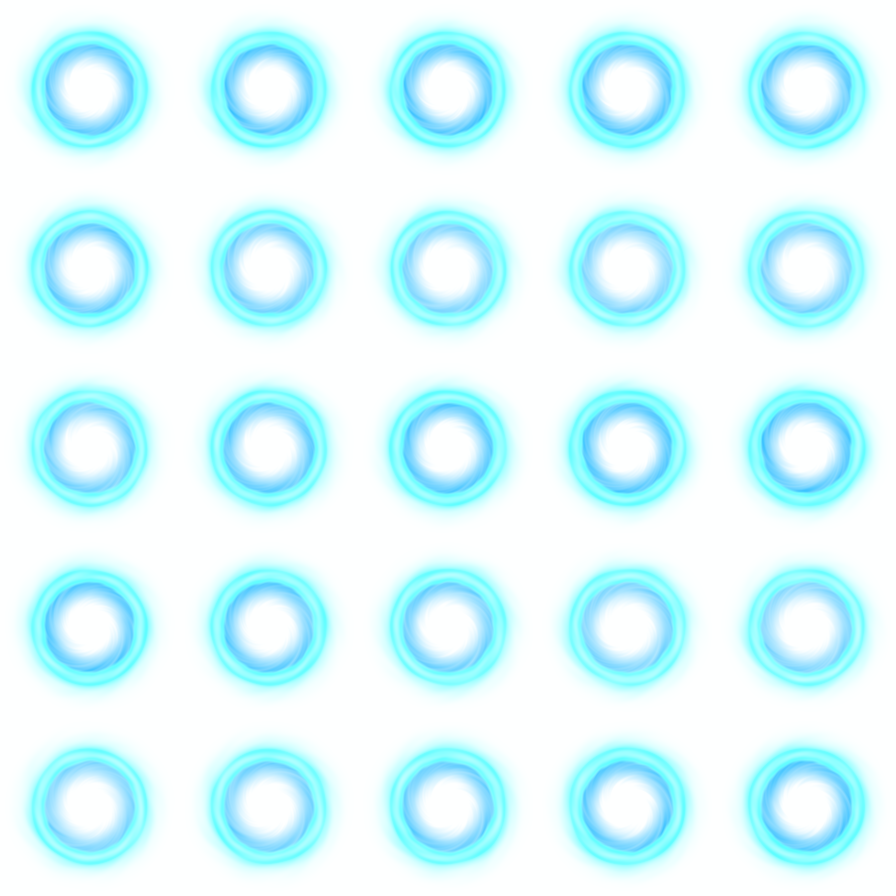
Write a Shadertoy shader that draws this pattern.

```glsl
// Five by five grid of glowing cyan energy rings with swirling blue inner haze on white.
#define REPEATS 5.0
#define RIM_RADIUS 0.322
#define INNER_RADIUS 0.252
#define CORE_RADIUS 0.115
#define HALO_WIDTH 0.036
#define WOBBLE 0.011
#define EVOLUTION 0.37
#define PULSE_PERIOD 11.5
#define PAPER vec3(0.995, 1.0, 1.0)
#define CYAN_INK vec3(1.0, 0.012, 0.0)
#define BLUE_INK vec3(0.60, 0.19, 0.0)

const float TAU = 6.2831853;

vec2 gradientAt(vec2 p, float period) {
    p.x = mod(p.x, period);
    float angle = TAU * fract(sin(dot(p, vec2(127.1, 311.7))) * 43758.5);
    return vec2(cos(angle), sin(angle));
}

// Gradient noise, about -0.7 to 0.7, wrapping in x after a whole period
float noise(vec2 p, float period) {
    vec2 i = floor(p), f = fract(p);
    vec2 u = f * f * f * (f * (f * 6.0 - 15.0) + 10.0);
    vec2 e = vec2(1.0, 0.0);
    float low = mix(dot(gradientAt(i, period), f),
                    dot(gradientAt(i + e.xy, period), f - e.xy), u.x);
    float high = mix(dot(gradientAt(i + e.yx, period), f - e.yx),
                     dot(gradientAt(i + e.xx, period), f - e.xx), u.x);
    return mix(low, high, u.y);
}

// Polar noise: x runs round the ring, sheared by the radius into a spiral
float swirl(float turn, float r, float count, float twist, float radial, float phase) {
    return noise(vec2((turn + twist * r) * count, radial * r + phase), count);
}

float filament(float distance, float width) {
    return exp(-distance * distance / (width * width));
}

// Light removed from the paper by one ring; frame selects its stage of evolution
vec3 ringInk(vec2 p, float frame) {
    float r = length(p);
    float turn = atan(p.y, p.x + 1e-6) / TAU;
    float phase = frame * EVOLUTION;
    float pulse = 0.5 + 0.5 * cos(TAU * (frame - 13.5) / PULSE_PERIOD);

    // Uneven edges
    float rim = RIM_RADIUS + WOBBLE * swirl(turn, r, 9.0, 0.5, 3.0, phase);
    float inner = INNER_RADIUS + WOBBLE * (swirl(turn, r, 13.0, 0.5, 3.0, phase + 20.0)
                + 0.5 * swirl(turn, r, 27.0, 0.5, 5.0, phase + 30.0));

    // Cyan band with pale patches between two brighter filaments
    float patches = swirl(turn, r, 11.0, 1.2, 22.0, phase + 40.0);
    float band = 0.43 - 0.15 * patches + 0.05 * pulse;
    band -= 0.10 * filament(r - 0.5 * (rim + inner) - 0.008 * patches, 0.016);
    band += 0.09 * filament(r - rim + 0.006, 0.010);
    band += 0.10 * filament(r - inner - 0.012, 0.011);

    // Wispy outer halo, gone before the cell border
    float wisps = swirl(turn, r, 16.0, 0.8, 12.0, phase + 60.0);
    float halo = exp(-max(r - rim, 0.0) / (HALO_WIDTH * (1.0 + 0.35 * wisps)));
    halo *= 1.0 - smoothstep(0.40, 0.495, r);

    // Blue haze drawn into spiral streaks around a white core
    float streaks = swirl(turn, r, 12.0, 2.6, 7.0, phase + 80.0)
                  + 0.6 * swirl(turn, r, 29.0, 2.2, 9.0, phase + 100.0);
    float haze = smoothstep(CORE_RADIUS + 0.035 * streaks, inner, r);
    haze *= mix(0.78, 1.08, pulse) * (1.0 + 0.35 * streaks);

    float bandMask = smoothstep(inner - 0.011, inner + 0.009, r);
    return mix(BLUE_INK * haze, CYAN_INK * band * halo, bandMask);
}

void mainImage(out vec4 fragColor, in vec2 fragCoord) {
    vec2 grid = fragCoord / iResolution.xy * REPEATS;
    vec2 cell = floor(grid);
    float frame = (REPEATS - 1.0 - cell.y) * REPEATS + cell.x;
    vec3 ink = ringInk(fract(grid) - 0.5, frame);
    fragColor = vec4(clamp(PAPER - ink, 0.0, 1.0), 1.0);
}
```
